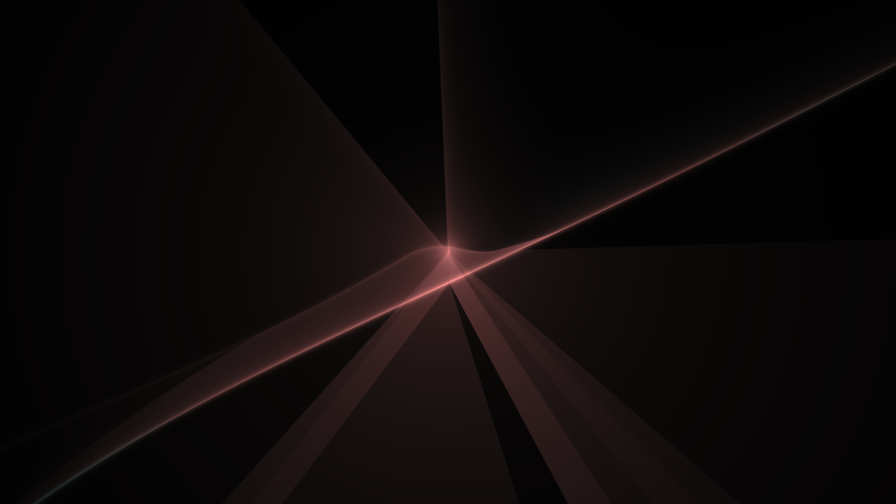
A Shadertoy shader for this background:

```glsl
// Dim red light: a fan of angular wedges spreads from the canvas centre,
// crossed by a folded translucent ribbon with a bright lower rim.
// Built from polar sectors, polynomial edge curves and exponential glows.

// Soft-edged step and band.
float edge(float v, float at, float soft) {
    return smoothstep(at - soft, at + soft, v);
}
float band(float v, float lo, float hi, float soft) {
    return edge(v, lo, soft) * (1.0 - edge(v, hi, soft));
}

// Direction from an apex: 0 is straight down, growing to the right.
float downAngle(vec2 v) {
    return atan(v.x, -v.y + 1e-5);
}

// Height of the ribbon's lower rim.
float rimHeight(float x) {
    return -0.062 + x * (0.465 + x * x * (0.069 - 0.0425 * x));
}

// Ribbon thickness: wide on the left, pinched shut right of the centre.
float ribbonWidth(float x) {
    float u = max(-x, 0.0);
    return 0.074 * (1.0 - smoothstep(-0.08, 0.1, x))
         + 0.03 * (1.0 - smoothstep(0.0, 0.25, x)) + 0.25 * u * (u - 0.65);
}

// Broad wedges under the ribbon, with a dark sliver from the rim apex.
float lowerFan(float angle, float rimAngle, float r, float soft) {
    float light = 0.08 * band(angle, -1.6, -0.732, soft)
                + 0.19 * band(angle, -0.732, 0.86, soft)
                + 0.12 * band(angle, 0.86, 1.6, soft)
                + 0.02 * band(angle, 1.6, 2.6, soft);
    light *= 1.0 - 0.72 * band(rimAngle, 0.306, 0.493, soft);
    return light * exp(-2.1 * r);
}

// Overlapping brighter streaks, visible through the ribbon too.
float streaks(float angle, float rimAngle, float r, float soft) {
    float left = edge(angle, -0.732, soft) * (1.0 - edge(rimAngle, -0.649, soft));
    float right = edge(rimAngle, 0.493, soft) * (1.0 - edge(angle, 0.86, soft));
    float light = left * (0.08 + 0.05 * edge(angle, -0.66, soft))
                + right * (0.05 + 0.11 * (1.0 - edge(angle, 0.575, soft))
                                + 0.04 * band(angle, 0.684, 0.785, soft));
    return light * exp(-1.7 * r);
}

void mainImage(out vec4 fragColor, in vec2 fragCoord) {
    vec2 p = (fragCoord - 0.5 * iResolution.xy) / iResolution.y;
    float r = length(p);
    float angle = downAngle(p);
    vec2 q = p - vec2(0.003, -0.062);
    float rimAngle = downAngle(q);
    float soft = min(0.002 / (r + 0.001), 0.3);
    float aa = 0.002;

    // Signed heights above the rim and the ribbon's top edge
    float d = p.y - rimHeight(p.x);
    float width = ribbonWidth(p.x);
    float below = 1.0 - smoothstep(-aa, aa, d);
    float above = smoothstep(-aa, aa, d - width);
    float inside = (1.0 - below) * (1.0 - above);

    // Fan beneath the ribbon
    float light = below * lowerFan(angle, rimAngle, r, soft)
                + (1.0 - above) * streaks(angle, rimAngle, r, soft);

    // Upper left sector, brightest along its slanted ray
    float sector = band(angle, -2.45, -0.8, soft);
    float ray = exp(-14.0 * max(angle + 2.45, 0.0));
    light += above * sector * (0.115 * exp(-2.5 * r) + 0.07 * ray * exp(-2.5 * r));

    // Vertical ray, fading to the right
    float side = p.x + 0.042 * p.y;
    float curtain = 0.11 * exp(-14.0 * max(side, 0.0)) + 0.1 * exp(-90.0 * abs(side));
    light += above * smoothstep(-aa, aa, side) * smoothstep(0.0, 0.02, p.y) * curtain * exp(-1.9 * r);
    light += above * 0.02 * exp(-3.0 * r);

    // Ribbon body with an inner fold and a soft top edge
    float fold = 0.08 + 0.104 * (p.x + 0.36);
    float body = 0.085 + 0.1 * (1.0 - smoothstep(-aa, aa, d - fold)) + 0.15 * exp(-35.0 * abs(d));
    light += inside * body * exp(-1.1 * abs(p.x)) * smoothstep(-1.1, -0.4, p.x);
    light += 0.14 * exp(-220.0 * abs(d - width)) * exp(-2.2 * r) * (1.0 - smoothstep(0.05, 0.25, p.x));

    // Hot core
    light += 0.4 * exp(-50.0 * r) + 0.14 * exp(-13.0 * r);

    // Rim and the haze above its right half
    float rim = 0.56 * exp(-240.0 * abs(d)) * exp(-1.4 * abs(p.x));
    float haze = 0.2 * exp(-20.0 * max(d, 0.0)) * (1.0 - below) * smoothstep(0.03, 0.3, p.x) * exp(-1.2 * r);

    // Faint light is greyer; the rim cools toward both sides
    vec3 red = mix(vec3(1.0, 0.7, 0.68), vec3(1.0, 0.57, 0.57), smoothstep(0.03, 0.25, light));
    vec3 cool = p.x < 0.0 ? vec3(0.45, 0.75, 0.72) : vec3(0.8, 0.72, 0.66);
    vec3 rimColor = mix(vec3(1.0, 0.57, 0.55), cool, smoothstep(0.4, 0.85, abs(p.x)));
    vec3 hazeColor = mix(vec3(1.0, 0.62, 0.6), vec3(0.72, 0.76, 0.7), smoothstep(0.0, 0.06, d));
    vec3 color = red * light + rimColor * rim + hazeColor * haze + 0.003;

    fragColor = vec4(color, 1.0);
}
```
